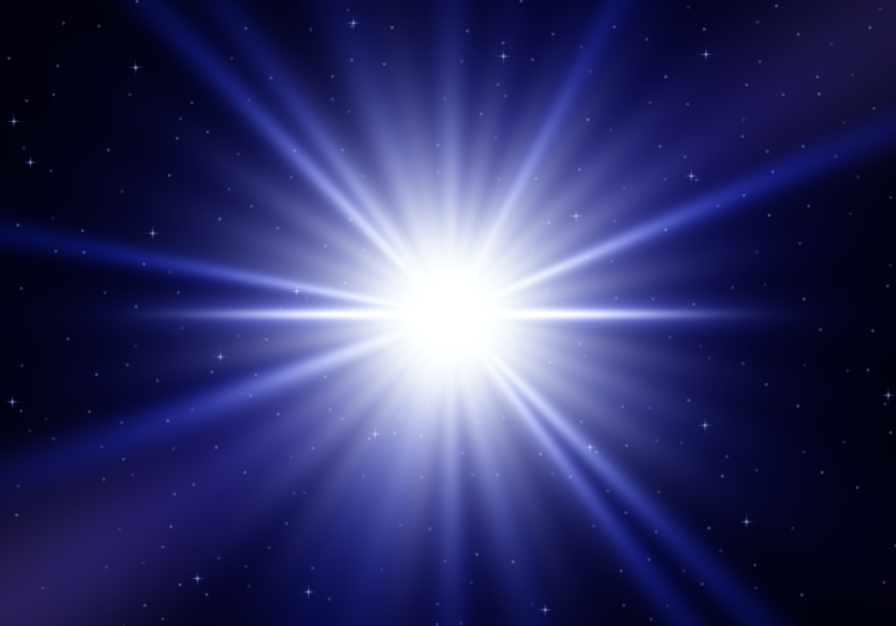
This background is drawn by a Shadertoy shader. Its source:

```glsl
// A white starburst over deep blue space: two Gaussian halos whose reach
// varies with angle, tapered beams blended by screening, a faint violet
// band through the centre, and hashed layers of dots and cross sparkles.

const float TAU = 6.2831853;
const vec3 SPACE = vec3(0.004, 0.004, 0.04);
const vec3 DEEP_BLUE = vec3(0.025, 0.035, 0.60);
const vec3 BEAM_BLUE = vec3(0.04, 0.08, 0.50);
const vec3 VIOLET = vec3(0.125, 0.10, 0.25);
const vec3 STAR_TINT = vec3(0.50, 0.54, 0.78);

// Each beam: angle in degrees, relative width, strength
const int BEAM_COUNT = 15;
const vec3 BEAMS[BEAM_COUNT] = vec3[](
    vec3(134.0, 0.8, 0.85), vec3(126.5, 1.0, 0.6), vec3(62.0, 0.9, 0.7),
    vec3(23.0, 0.75, 0.95), vec3(169.7, 0.65, 0.9), vec3(200.3, 1.1, 0.8),
    vec3(-45.0, 0.85, 0.85), vec3(-52.7, 0.85, 0.85), vec3(-75.0, 1.4, 0.35),
    vec3(-90.0, 1.1, 0.35), vec3(-107.0, 1.5, 0.4), vec3(-117.0, 1.3, 0.3),
    vec3(90.0, 1.2, 0.25), vec3(109.0, 1.5, 0.3), vec3(-28.0, 2.4, 0.2));

float hash(vec2 cell) {
    vec3 q = fract(vec3(cell.xyx) * 0.1031);
    q += dot(q, q.yzx + 33.33);
    return fract((q.x + q.y) * q.z);
}

float gauss(float x, float width) {
    x /= width;
    return exp(-x * x);
}

vec3 screenBlend(vec3 base, vec3 light) {
    return 1.0 - (1.0 - min(base, 1.0)) * (1.0 - min(light, 1.0));
}

// Smooth noise around the circle, with a whole number of steps per turn
float angularNoise(float angle, float steps, float seed) {
    float t = angle / TAU * steps;
    float i = floor(t);
    float a = hash(vec2(mod(i, steps), seed));
    float b = hash(vec2(mod(i + 1.0, steps), seed));
    return mix(a, b, smoothstep(0.0, 1.0, t - i));
}

// Coordinates along and across a line through the centre
vec2 alongAcross(vec2 p, float degrees) {
    float a = radians(degrees);
    vec2 dir = vec2(cos(a), sin(a));
    return vec2(dot(p, dir), dir.x * p.y - dir.y * p.x);
}

// White near the centre, widening and turning blue outwards
vec3 beam(vec2 p, float degrees, float width, float strength) {
    vec2 q = alongAcross(p, degrees);
    float w = width * (0.005 + 0.032 * max(q.x, 0.0));
    float start = smoothstep(0.02, 0.12, q.x);
    vec3 tone = vec3(0.8, 0.82, 0.85) * gauss(q.x, 0.29) * gauss(q.y, w)
              + BEAM_BLUE * gauss(q.x, 0.8) * gauss(q.y, w * 1.4);
    return tone * start * strength;
}

// Thin level flare that narrows to a point on both sides
vec3 levelFlare(vec2 p) {
    float x = abs(p.x);
    float fade = 1.0 - smoothstep(0.12, 0.62, x);
    float core = gauss(p.y, 0.008) * fade * fade;
    return vec3(core) + BEAM_BLUE * gauss(p.y, 0.022) * fade;
}

// One faint round star in some cells of a grid
float dots(vec2 p, float cellSize, float pixel) {
    vec2 cell = floor(p / cellSize) + 50.0;
    vec2 offset = vec2(hash(cell), hash(cell + 17.0)) * 0.8 + 0.1;
    float d = length((fract(p / cellSize) - offset) * cellSize);
    float shown = step(0.3, hash(cell + 41.0));
    float shine = 0.15 + 0.28 * hash(cell + 73.0);
    return shown * shine * (1.0 - smoothstep(0.001, 0.0025 + pixel, d));
}

// One four-pointed sparkle per cell
float sparkles(vec2 p, float cellSize) {
    vec2 cell = floor(p / cellSize) + 90.0;
    vec2 offset = vec2(hash(cell + 5.0), hash(cell + 29.0)) * 0.8 + 0.1;
    vec2 d = abs(fract(p / cellSize) - offset) * cellSize;
    float arms = gauss(d.x, 0.0014) * gauss(d.y, 0.008)
               + gauss(d.y, 0.0014) * gauss(d.x, 0.008);
    return 0.35 * arms + 0.4 * gauss(length(d), 0.0035);
}

void mainImage(out vec4 fragColor, in vec2 fragCoord) {
    vec2 p = (fragCoord - 0.5 * iResolution.xy) / iResolution.y;
    p -= vec2(0.004, -0.002);
    float r = length(p);
    float angle = atan(p.y, p.x);

    // Halos with uneven spokes, stretched along the rising diagonal
    float spokes = angularNoise(angle, 44.0, 3.0) - 0.5 + 0.25 * cos(angle * 32.0);
    float lobes = angularNoise(angle, 20.0, 8.0) - 0.5;
    float stretch = 0.05 * sin(2.0 * angle);
    float white = 1.05 * gauss(r, 0.258 * (1.0 + 0.14 * spokes + 0.06 * lobes));
    float blue = gauss(r, 0.435 * (1.0 + 0.08 * spokes + 0.1 * lobes + stretch));
    vec3 color = SPACE + DEEP_BLUE * blue;
    color = screenBlend(color, vec3(0.96, 1.0, 1.0) * white);

    // Violet band rising to the right
    vec2 band = alongAcross(p, 33.5);
    float side = mix(1.15, 0.75, smoothstep(-0.3, 0.3, band.x));
    float reach = smoothstep(0.15, 0.75, abs(band.x)) * side;
    color += VIOLET * reach * gauss(band.y, 0.04 + 0.13 * abs(band.x));

    // Beams, flare and burning core
    for (int i = 0; i < BEAM_COUNT; i++)
        color = screenBlend(color, beam(p, BEAMS[i].x, BEAMS[i].y, BEAMS[i].z));
    color = screenBlend(color, levelFlare(p));
    color = screenBlend(color, vec3(1.1 * gauss(r, 0.11)));

    // Stars
    float stars = dots(p, 0.06, 1.0 / iResolution.y) + sparkles(p, 0.28);
    color = screenBlend(color, STAR_TINT * stars);
    fragColor = vec4(clamp(color, 0.0, 1.0), 1.0);
}
```
